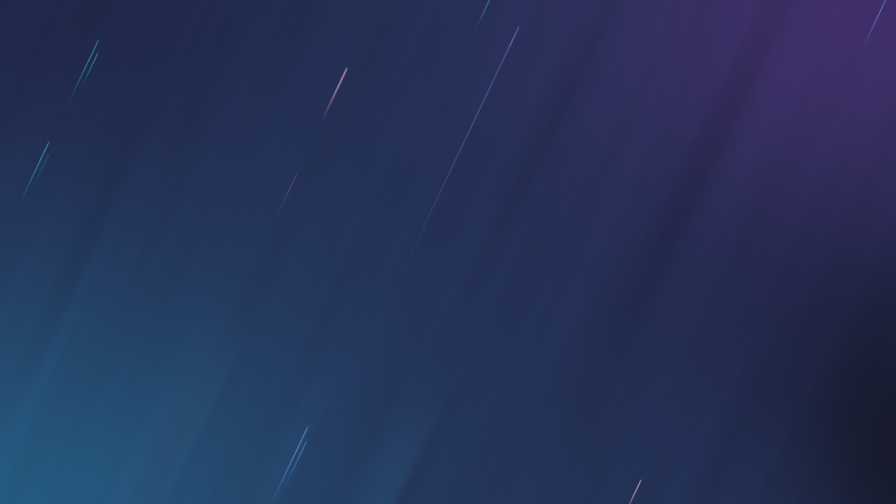
Write a WebGL 1 fragment shader that draws this background.

```glsl
precision highp float;
// A night-blue backdrop with soft corner glows, crossed by slanted light.
// Gaussian glows set the colour, broad beams and stretched gradient noise
// add brushed bands, and thin tapered streaks sit on top.

uniform vec2 u_resolution;

// Positions are in canvas heights, origin at the lower left.
const vec2 SLANT = vec2(0.430, 0.903);   // direction of all streaks
const vec3 NAVY = vec3(0.140, 0.200, 0.345);
const vec3 INDIGO = vec3(0.122, 0.145, 0.275);
const vec3 TEAL = vec3(0.145, 0.365, 0.510);
const vec3 PURPLE = vec3(0.250, 0.180, 0.405);
const vec3 INK = vec3(0.088, 0.098, 0.165);
const vec3 BEAM_TINT = vec3(0.175, 0.330, 0.475);
const vec3 CYAN_LINE = vec3(0.180, 0.570, 0.660);
const vec3 BLUE_LINE = vec3(0.330, 0.520, 0.800);
const vec3 LILAC_LINE = vec3(0.430, 0.450, 0.750);
const vec3 ROSE_LINE = vec3(0.720, 0.480, 0.640);
const float BRUSH_GAIN = 0.11;
const float GRAIN_GAIN = 0.008;
const float TWIN_GAP = 0.010;            // spacing of paired streaks

vec2 hashGradient(vec2 cell) {
  vec2 h = vec2(dot(cell, vec2(127.1, 311.7)), dot(cell, vec2(269.5, 183.3)));
  return 2.0 * fract(sin(h) * 43758.5) - 1.0;
}

float gradientNoise(vec2 p) {
  vec2 i = floor(p), f = fract(p);
  vec2 u = f * f * f * (f * (f * 6.0 - 15.0) + 10.0);
  vec2 e = vec2(1.0, 0.0);
  float low = mix(dot(hashGradient(i), f),
                  dot(hashGradient(i + e.xy), f - e.xy), u.x);
  float high = mix(dot(hashGradient(i + e.yx), f - e.yx),
                   dot(hashGradient(i + e.xx), f - e.xx), u.x);
  return mix(low, high, u.y);
}

// x runs across the slant, y runs along it
vec2 slantFrame(vec2 p) {
  return vec2(dot(p, vec2(SLANT.y, -SLANT.x)), dot(p, SLANT));
}

float glow(vec2 p, vec2 center, vec2 radius) {
  vec2 d = (p - center) / radius;
  return exp(-dot(d, d));
}

// Band with a soft left side, a crisper right side and a faded top
float beam(vec2 q, float left, float right, float top) {
  float across = smoothstep(left - 0.01, mix(left, right, 0.6), q.x)
               * (1.0 - smoothstep(right - 0.015, right + 0.008, q.x));
  return across * (1.0 - smoothstep(top - 0.28, top + 0.03, q.y));
}

// Thin line hanging from its head, with an optional shorter twin beside it
float streak(vec2 p, vec2 head, float len, float halfWidth, float twin) {
  vec2 q = slantFrame(p - head);
  float px = 1.0 / u_resolution.y;
  float sum = 0.0;
  for (int i = 0; i < 2; i++) {
    float k = float(i);
    float d = abs(q.x - k * TWIN_GAP);
    float cover = clamp((halfWidth - d) / px + 0.5, 0.0, 1.0);
    cover = min(cover, 2.0 * halfWidth / px);
    float t = (-q.y - k * 0.15 * len) / (len * (1.0 - 0.45 * k));
    float fade = smoothstep(0.0, 0.06, t) * (1.0 - smoothstep(0.25, 1.0, t));
    sum += cover * fade * mix(1.0, twin, k);
  }
  return min(sum, 1.0);
}

void main() {
  vec2 p = gl_FragCoord.xy / u_resolution.y;
  float right = u_resolution.x / u_resolution.y;
  vec2 q = slantFrame(p);

  // Colour field
  vec3 color = NAVY;
  color = mix(color, INDIGO, 0.90 * glow(p, vec2(0.0, 1.05), vec2(0.75, 0.50)));
  color = mix(color, INDIGO, 0.85 * glow(p, vec2(right, 0.42), vec2(0.60, 0.42)));
  color = mix(color, TEAL, 0.92 * glow(p, vec2(0.0, -0.04), vec2(0.58, 0.48)));
  color = mix(color, PURPLE, 0.97 * glow(p, vec2(right - 0.06, 0.98), vec2(0.58, 0.42)));
  color = mix(color, INK, 0.95 * glow(p, vec2(right + 0.02, 0.12), vec2(0.21, 0.31)));

  // Broad beams and shaded bands
  color = mix(color, BEAM_TINT, 0.38 * beam(q, 0.18, 0.30, 0.60));
  color = mix(color, BEAM_TINT, 0.20 * beam(q, 0.43, 0.50, 0.55));
  color = mix(color, BEAM_TINT, 0.36 * beam(q, 0.61, 0.71, 0.62));
  float shade = 0.10 * glow(q, vec2(0.665, 1.18), vec2(0.025, 0.38))
              + 0.12 * glow(q, vec2(0.965, 1.15), vec2(0.035, 0.50))
              + 0.09 * glow(q, vec2(-0.065, 0.50), vec2(0.025, 0.30));
  color *= 1.0 - shade;

  // Brushed texture and fine grain
  float brush = 0.6 * gradientNoise(q * vec2(13.0, 1.6))
              + 0.4 * gradientNoise(q * vec2(42.0, 2.4) + 17.0);
  color *= 1.0 + BRUSH_GAIN * brush;
  color += GRAIN_GAIN * gradientNoise(p * 190.0);

  // Accent streaks
  float cyan = 0.75 * streak(p, vec2(0.197, 0.924), 0.165, 0.0012, 0.9)
             + 0.85 * streak(p, vec2(0.099, 0.722), 0.155, 0.0012, 0.4)
             + 0.65 * streak(p, vec2(0.976, 1.010), 0.085, 0.0012, 0.0);
  float blue = 0.80 * streak(p, vec2(0.613, 0.158), 0.200, 0.0013, 0.7)
             + 0.70 * streak(p, vec2(1.762, 1.010), 0.135, 0.0012, 0.0);
  float lilac = 0.45 * streak(p, vec2(1.031, 0.950), 0.610, 0.0013, 0.0)
              + 0.45 * streak(p, vec2(1.031, 0.950), 0.070, 0.0013, 0.0);
  float rose = 0.85 * streak(p, vec2(0.690, 0.868), 0.130, 0.0019, 0.0)
             + 0.25 * streak(p, vec2(0.590, 0.657), 0.115, 0.0012, 0.0)
             + 0.95 * streak(p, vec2(1.273, 0.050), 0.090, 0.0014, 0.0);
  color = mix(color, CYAN_LINE, min(cyan, 1.0));
  color = mix(color, BLUE_LINE, min(blue, 1.0));
  color = mix(color, LILAC_LINE, min(lilac, 1.0));
  color = mix(color, ROSE_LINE, min(rose, 1.0));

  gl_FragColor = vec4(color, 1.0);
}
```
